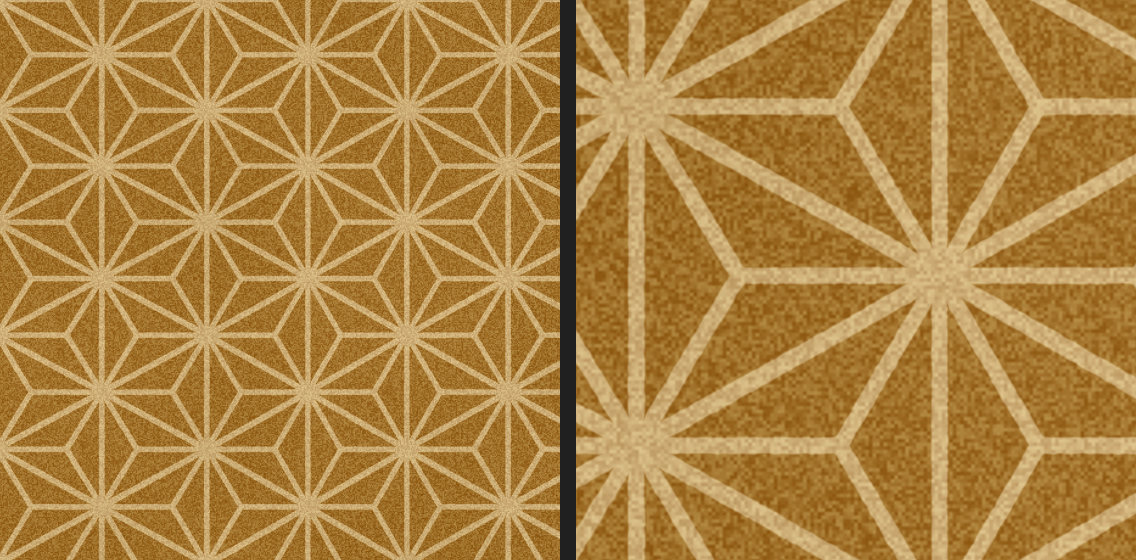
Left: the whole. Right: its middle third, enlarged.
Give the GLSL for this pattern, as a WebGL 2 fragment shader.

```glsl
#version 300 es
precision highp float;

uniform vec2 u_resolution;
out vec4 outColor;

// Lattice, in fractions of the canvas
const vec2 CELL = vec2(0.1827, 0.1009);       // column gap, half a row gap
const vec2 STAR_ORIGIN = vec2(0.1816, 0.5026); // one star centre
const float COLUMN_DRIFT = 0.0052;            // uneven column spacing
const float DRIFT_CENTRE = 0.404;
const float DRIFT_PERIOD = 0.911;
const float ROW_DRIFT = 0.0025;               // rows widen downwards

// Lines
const float HALF_WIDTH = 0.0049;
const float FILLET = 0.0018;
const float EDGE_SOFTNESS = 0.0009;
const float EDGE_WOBBLE = 0.0008;

// Colours and grain
const vec3 GROUND = vec3(0.624, 0.437, 0.159);
const vec3 LINE = vec3(0.802, 0.680, 0.462);
const vec3 GRAIN_TINT = vec3(0.75, 1.0, 1.0);
const float GRAIN_SCALE = 460.0;
const float GROUND_GRAIN = 0.21;
const float LINE_GRAIN = 0.17;
const float TONE_SCALE = 5.0;
const float TONE_AMOUNT = 0.025;

const float TAU = 6.2832;

float hash(vec2 p) {
    vec3 q = fract(vec3(p.xyx) * 0.1031);
    q += dot(q, q.yzx + 33.33);
    return fract((q.x + q.y) * q.z);
}

float valueNoise(vec2 p) {
    vec2 cell = floor(p);
    vec2 f = fract(p);
    f = f * f * (3.0 - 2.0 * f);
    float low = mix(hash(cell), hash(cell + vec2(1, 0)), f.x);
    float high = mix(hash(cell + vec2(0, 1)), hash(cell + vec2(1, 1)), f.x);
    return mix(low, high, f.y);
}

float smoothMin(float a, float b) {
    float h = max(FILLET - abs(a - b), 0.0) / FILLET;
    return min(a, b) - h * h * FILLET * 0.25;
}

// Distance to a spoke from the star centre to tip
float spoke(vec2 p, vec2 tip) {
    tip *= CELL;
    return length(p - tip * clamp(dot(p, tip) / dot(tip, tip), 0.0, 1.0));
}

// One quadrant of a twelve-spoke star, p in cell units
float starQuadrant(vec2 p) {
    p *= CELL;
    float axes = min(spoke(p, vec2(0.0, 1.0)), spoke(p, vec2(2.0 / 3.0, 0.0)));
    float slants = min(spoke(p, vec2(1.0, 1.0)), spoke(p, vec2(1.0 / 3.0, 1.0)));
    return min(axes, slants);
}

// Canvas position to lattice units, with the uneven spacing applied
vec2 latticePosition(vec2 uv) {
    float drift = COLUMN_DRIFT * cos(TAU * (uv.x - DRIFT_CENTRE) / DRIFT_PERIOD);
    vec2 q = (uv - STAR_ORIGIN - vec2(drift, 0.0)) / CELL;
    q.y += ROW_DRIFT * q.y * q.y;
    return q;
}

void main() {
    vec2 uv = gl_FragCoord.xy / u_resolution;

    // Mirror into one cell with stars at two opposite corners
    vec2 cell = abs(mod(latticePosition(uv) + 1.0, 2.0) - 1.0);
    float dist = smoothMin(starQuadrant(cell), starQuadrant(1.0 - cell));

    // Lines with a slightly rough edge
    dist += EDGE_WOBBLE * (valueNoise(uv * GRAIN_SCALE * 0.5 + 71.0) - 0.5);
    float softness = max(EDGE_SOFTNESS, 0.75 / min(u_resolution.x, u_resolution.y));
    float line = 1.0 - smoothstep(-softness, softness, dist - HALF_WIDTH);

    // Fine grain and a faint broad change of tone
    float grain = valueNoise(uv * GRAIN_SCALE) - 0.5;
    float tone = valueNoise(uv * TONE_SCALE + 13.0) - 0.5;
    vec3 color = mix(GROUND, LINE, line);
    color += GRAIN_TINT * grain * mix(GROUND_GRAIN, LINE_GRAIN, line);
    color += TONE_AMOUNT * tone;

    outColor = vec4(clamp(color, 0.0, 1.0), 1.0);
}
```
